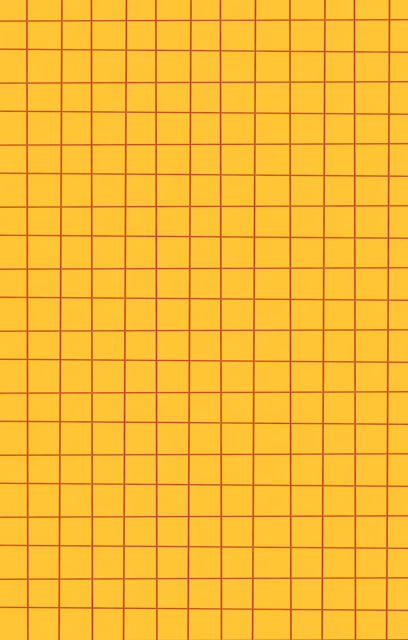
Give the GLSL for this pattern, as a WebGL 1 fragment shader.

```glsl
precision highp float;

uniform vec2 u_resolution;

const vec3 PAPER = vec3(1.0, 0.772, 0.208);
const vec3 INK = vec3(0.70, 0.20, 0.12);

// Lengths are fractions of the canvas height.
const vec2 PERIOD = vec2(0.1008, 0.0969);
const float SEAM_X = 0.426;
const float SEAM_GAP = 0.0078;

vec2 randomGradient(vec2 cell) {
    float angle = 6.2832 * fract(sin(dot(cell, vec2(127.1, 311.7))) * 4375.85);
    return vec2(cos(angle), sin(angle));
}

float gradientNoise(vec2 p) {
    vec2 cell = floor(p);
    vec2 f = fract(p);
    vec2 blend = f * f * f * (f * (f * 6.0 - 15.0) + 10.0);
    float a = dot(randomGradient(cell), f);
    float b = dot(randomGradient(cell + vec2(1.0, 0.0)), f - vec2(1.0, 0.0));
    float c = dot(randomGradient(cell + vec2(0.0, 1.0)), f - vec2(0.0, 1.0));
    float d = dot(randomGradient(cell + 1.0), f - 1.0);
    return mix(mix(a, b, blend.x), mix(c, d, blend.x), blend.y);
}

// Distance to the nearest of evenly spaced, slightly tilted lines.
float lineDistance(float across, float along, float start, float tilt, float period) {
    float offset = across - start - tilt * along;
    return abs(mod(offset + 0.5 * period, period) - 0.5 * period);
}

// Soft stroke whose total ink does not depend on the blur.
float stroke(float dist, float width, float blur) {
    float halfWidth = 0.5 * width;
    return smoothstep(-blur, blur, dist + halfWidth)
         - smoothstep(-blur, blur, dist - halfWidth);
}

void main() {
    vec2 p = gl_FragCoord.xy / u_resolution.y;
    p.y = 1.0 - p.y;
    float blur = max(0.8 / u_resolution.y, 0.0014);

    // The vertical lines skip a little at the seam.
    float x = p.x - SEAM_GAP * step(SEAM_X, p.x);

    // Each direction interleaves two families with opposite tilts.
    float vertical = min(
        lineDistance(x, p.y, 0.0420, 0.0016, PERIOD.x),
        lineDistance(x, p.y, 0.0968, -0.0045, PERIOD.x));
    float horizontal = min(
        lineDistance(p.y, p.x, 0.0330, -0.0035, PERIOD.y),
        lineDistance(p.y, p.x, 0.0768, 0.0075, PERIOD.y));

    // Uneven ink and faintly mottled paper.
    float inkStrength = 0.96 + 0.12 * gradientNoise(p * 45.0);
    float ink = max(stroke(vertical, 0.0023, blur), stroke(horizontal, 0.0018, blur));
    vec3 paper = PAPER + 0.006 * gradientNoise(p * 30.0);

    gl_FragColor = vec4(mix(paper, INK, ink * inkStrength), 1.0);
}
```
